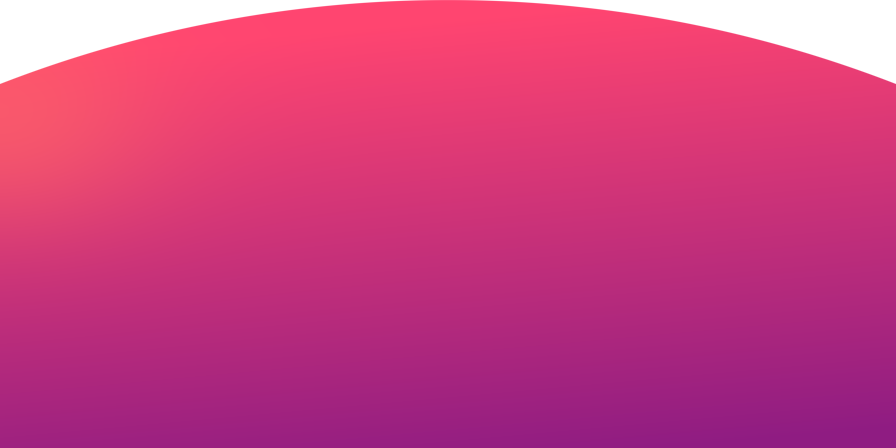
This background is drawn by a Shadertoy shader. Its source:

```glsl
// A wide dome filled with a tilted violet-to-pink gradient on white.
// The dome is one large circle whose centre lies below the canvas;
// a soft coral glow warms its left shoulder.

float circleDistance(vec2 p, vec2 center, float radius) {
    return length(p - center) - radius;
}

vec3 domeColor(vec2 p) {
    const vec3 violet = vec3(0.56, 0.11, 0.51);
    const vec3 pink = vec3(1.0, 0.27, 0.44);
    const vec3 coral = vec3(1.0, 0.42, 0.40);

    // Mostly vertical ramp, slightly darker towards the right
    float ramp = 0.545 + (p.y - 0.5) - 0.09 * (p.x - 1.0);
    vec3 color = mix(violet, pink, clamp(ramp, 0.0, 1.0));

    // Elliptical glow at the left edge
    vec2 g = (p - vec2(0.0, 0.73)) / vec2(0.36, 0.24);
    return mix(color, coral, 0.55 * exp(-dot(g, g)));
}

void mainImage(out vec4 fragColor, in vec2 fragCoord) {
    // Canvas spans 2 by 1 units
    vec2 p = fragCoord / iResolution.xy * vec2(2.0, 1.0);
    float pixel = 1.0 / iResolution.y;

    // Dome touches the top edge at the middle
    float d = circleDistance(p, vec2(1.0, -1.76), 2.76);
    float outside = smoothstep(-0.75 * pixel, 0.75 * pixel, d);

    fragColor = vec4(mix(domeColor(p), vec3(1.0), outside), 1.0);
}
```
